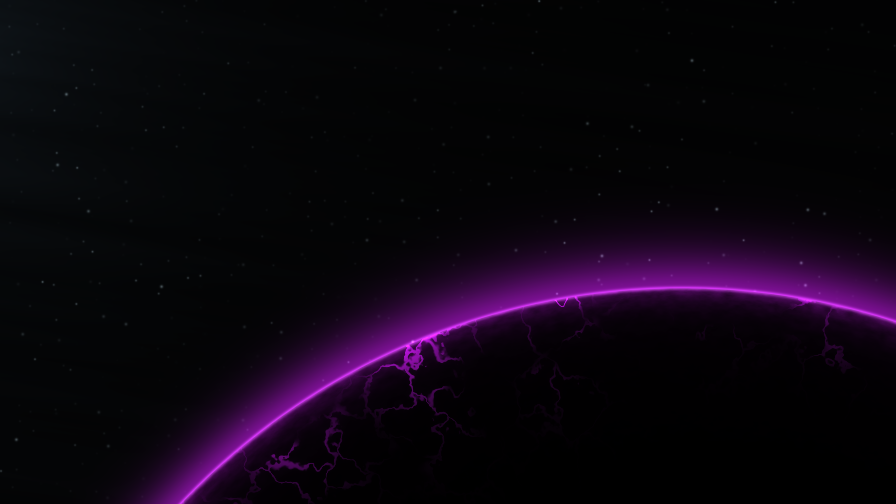
Reproduce this background procedurally as a WebGL 1 fragment shader.

```glsl
precision highp float;
// A dark planet with a violet glowing rim and cracks, under a faint starry sky.

uniform vec2 u_resolution;

const vec2 PLANET_CENTER = vec2(1.354, -0.942);
const float PLANET_RADIUS = 1.370;
const vec3 VIOLET = vec3(0.84, 0.09, 1.0);
const vec3 RIM_LIGHT = vec3(0.36, 0.15, 0.40);
const vec3 SPACE = vec3(0.010, 0.011, 0.013);
const vec3 HAZE = vec3(0.040, 0.058, 0.072);

vec2 hash2(vec2 p) {
    vec3 q = fract(p.xyx * vec3(0.1031, 0.1030, 0.0973));
    q += dot(q, q.yzx + 33.33);
    return fract((q.xx + q.yz) * q.zy);
}

float noise(vec2 p) {
    vec2 i = floor(p);
    vec2 f = fract(p);
    f = f * f * (3.0 - 2.0 * f);
    float low = mix(hash2(i).x, hash2(i + vec2(1.0, 0.0)).x, f.x);
    float high = mix(hash2(i + vec2(0.0, 1.0)).x, hash2(i + vec2(1.0)).x, f.x);
    return mix(low, high, f.y);
}

float fbm(vec2 p) {
    float sum = 0.0;
    float weight = 0.5;
    for (int i = 0; i < 4; i++) {
        sum += weight * noise(p);
        p = p * 2.03 + 17.1;
        weight *= 0.5;
    }
    return sum;
}

// Gap between the two nearest cell points: zero along cell borders.
float cellBorder(vec2 p) {
    vec2 cell = floor(p);
    float nearest = 8.0;
    float second = 8.0;
    for (int y = -1; y <= 1; y++) {
        for (int x = -1; x <= 1; x++) {
            vec2 neighbour = cell + vec2(float(x), float(y));
            float d = length(neighbour + hash2(neighbour) - p);
            second = min(second, max(nearest, d));
            nearest = min(nearest, d);
        }
    }
    return second - nearest;
}

// One round star per grid cell, mostly very dim.
float starLayer(vec2 p, float scale, float radius) {
    vec2 cell = floor(p * scale);
    vec2 center = 0.15 + 0.7 * hash2(cell + 41.0);
    float d = length(fract(p * scale) - center) / scale;
    vec2 rnd = hash2(cell + 97.0);
    float brightness = rnd.x * rnd.x * rnd.x * step(0.35, rnd.y);
    return brightness * exp(-d * d / (radius * radius));
}

vec3 sky(vec2 uv) {
    // Soft light from the upper left, cut by slanted streaks
    float light = exp(-2.6 * length((uv - vec2(-0.05, 0.88)) * vec2(1.25, 1.0)));
    float slant = uv.y + 0.15 * uv.x;
    float streaks = fbm(vec2(uv.x * 0.7, slant * 17.0));
    vec3 color = SPACE * (0.55 + 0.8 * streaks);
    color += HAZE * light * (0.65 + 0.8 * streaks);

    // Scattered stars in two sizes
    float patches = 0.35 + 1.1 * smoothstep(0.25, 0.7, fbm(uv * 4.0 + 5.0));
    float stars = 0.34 * starLayer(uv, 13.0, 0.0030);
    stars += 0.24 * starLayer(uv + 3.7, 24.0, 0.0022);
    return color + vec3(0.82, 0.95, 1.0) * stars * patches;
}

// Glowing veins, gathered in clusters along the rim.
float cracks(float angle, float depth) {
    vec2 p = vec2(angle * PLANET_RADIUS, depth);
    vec2 bend = vec2(fbm(p * 24.0), fbm(p * 24.0 + 50.0)) - 0.5;
    float border = cellBorder(p * 10.5 + bend * 0.9 + 20.0);
    float vein = 1.0 - smoothstep(0.02, 0.09, border);
    float halo = 0.12 * exp(-border * 9.0);
    float cluster = 0.5 + 0.5 * cos((angle - 0.02) * 6.2832 / 0.215);
    float broken = smoothstep(0.30, 0.58, fbm(p * 9.0 + 8.0));
    float reach = mix(0.13, 0.075, smoothstep(-0.3, 0.15, angle));
    float fade = exp(-pow(depth / reach, 1.6));
    return (vein + halo) * fade * broken * (0.2 + 0.8 * cluster);
}

vec3 planet(float angle, float depth) {
    float texture = 0.6 + 0.8 * fbm(vec2(angle * 60.0, depth * 90.0));
    float rimGlow = 0.34 * exp(-depth / 0.022) * texture;
    float dust = 0.035 * exp(-depth / 0.10) * texture;
    return VIOLET * (rimGlow + dust + 0.55 * cracks(angle, depth));
}

void main() {
    vec2 uv = gl_FragCoord.xy / u_resolution.y;
    vec2 fromCenter = uv - PLANET_CENTER;
    float height = length(fromCenter) - PLANET_RADIUS;
    float angle = atan(fromCenter.x, fromCenter.y);

    // Atmosphere, thinner toward the lower left
    float thickness = mix(0.054, 0.070, smoothstep(0.25, 0.9, uv.x));
    float air = 0.58 * exp(-pow(max(height, 0.0) / thickness, 1.4));
    vec3 outside = sky(uv) + VIOLET * air;
    vec3 inside = planet(angle, max(-height, 0.0));

    float edge = 0.7 / u_resolution.y;
    vec3 color = mix(inside, outside, smoothstep(-edge, edge, height));

    // Bright thin rim
    float rim = exp(-height * height / (0.0042 * 0.0042));
    color += RIM_LIGHT * rim;
    gl_FragColor = vec4(color, 1.0);
}
```
